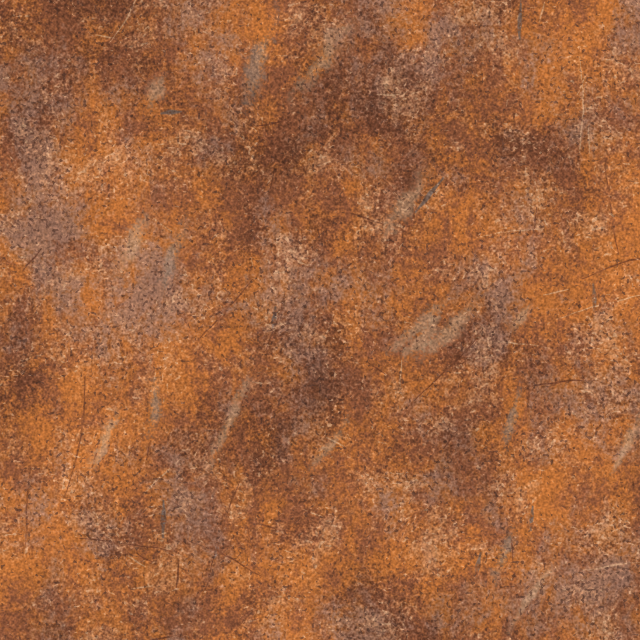
Reproduce this texture procedurally as a Shadertoy shader.

```glsl
// Weathered rusty sheet metal: orange and brown oxide mottling with grey wash,
// dark stains, pits, pale scuffs and thin scratches. Built from layered
// gradient noise, plus loops that scatter the scuffs and scratches.

vec2 hash2(vec2 p) {
    vec3 q = fract(p.xyx * vec3(0.1031, 0.1030, 0.0973));
    q += dot(q, q.yzx + 33.33);
    return fract((q.xx + q.yz) * q.zy);
}

float gradientDot(vec2 cell, vec2 offset) {
    float angle = 6.2832 * hash2(cell).x;
    return dot(vec2(cos(angle), sin(angle)), offset);
}

float gradientNoise(vec2 p) {
    vec2 i = floor(p), f = p - i;
    vec2 u = f * f * f * (f * (f * 6.0 - 15.0) + 10.0);
    vec2 e = vec2(1.0, 0.0);
    float low = mix(gradientDot(i, f), gradientDot(i + e, f - e), u.x);
    float high = mix(gradientDot(i + e.yx, f - e.yx), gradientDot(i + 1.0, f - 1.0), u.x);
    return 1.4 * mix(low, high, u.y);
}

float fbm(vec2 p, int octaves, float gain) {
    float sum = 0.0, amp = 0.6;
    for (int i = 0; i < octaves; i++) {
        sum += amp * gradientNoise(p);
        p = mat2(1.6, 1.2, -1.2, 1.6) * p + 17.3;
        amp *= gain;
    }
    return sum;
}

// Coordinates along and across a line through the centre
vec2 alongLine(vec2 p, vec2 centre, float angle) {
    vec2 d = p - centre;
    float c = cos(angle), s = sin(angle);
    return vec2(c * d.x + s * d.y, c * d.y - s * d.x);
}

void mainImage(out vec4 fragColor, in vec2 fragCoord) {
    vec2 uv = fragCoord / iResolution.y;
    float pixel = 1.0 / iResolution.y;

    // Shared noise fields, from broad to fine
    vec2 warp = vec2(fbm(uv * 7.0 + 3.1, 4, 0.55), fbm(uv * 7.0 + 41.7, 4, 0.55));
    vec2 p = uv + 0.025 * warp;
    float broad = fbm(p * vec2(3.6, 3.0) + 11.0, 3, 0.55);
    float mottle = fbm(p * vec2(17.0, 14.0) + 5.0, 5, 0.75);
    float blotch = fbm(p * vec2(8.0, 6.5) + 60.0, 6, 0.72);
    float grain = fbm(uv * 85.0, 2, 0.9);
    float speckle = fbm(uv * 150.0 + 8.0, 2, 1.0);
    float brushed = gradientNoise(p * vec2(120.0, 17.0)) + gradientNoise(p * vec2(18.0, 140.0) + 9.0);
    float fine = grain + speckle;

    // Brown to orange oxide
    float oxide = mottle + 0.9 * broad + 0.12 * brushed + 0.3 * fine;
    vec3 color = mix(vec3(0.54, 0.325, 0.22), vec3(0.69, 0.41, 0.205), smoothstep(-0.65, 0.7, oxide));

    // Grey-brown wash, in vertical and horizontal drifts
    float drift = gradientNoise(p * vec2(9.0, 2.5) + 30.0) + 0.6 * gradientNoise(p * vec2(3.0, 12.0) + 70.0);
    float wash = blotch + 0.5 * drift + 0.15 * brushed + 0.3 * fine;
    color = mix(color, vec3(0.56, 0.42, 0.36), 0.78 * smoothstep(-0.15, 0.75, wash));

    // Light worn bloom and dark stains
    float bloom = fbm(p * 10.0 + 90.0, 5, 0.75) + 0.35 * fine;
    color = mix(color, vec3(0.74, 0.53, 0.38), 0.6 * smoothstep(0.0, 0.85, bloom));
    float stain = fbm(p * vec2(9.0, 7.5) + 130.0, 6, 0.73) - 0.8 * broad - 0.3 * fine;
    color = mix(color, vec3(0.40, 0.235, 0.165), 0.62 * smoothstep(0.1, 0.9, stain));

    // Pale diagonal scuffs with ragged edges
    float ragged = 0.9 * mottle + 0.5 * fine + 0.25 * brushed;
    for (int i = 0; i < 18; i++) {
        vec2 a = hash2(vec2(float(i) + 0.5, 7.0)), b = hash2(vec2(float(i) + 0.5, 23.0));
        vec2 q = alongLine(p, a, mix(0.75, 1.45, b.x)) / vec2(0.02 + 0.04 * b.y, 0.005 + 0.008 * a.y);
        float scuff = smoothstep(0.6, -0.7, length(q) - 1.0 + ragged);
        vec3 tint = mix(vec3(0.74, 0.59, 0.46), vec3(0.57, 0.49, 0.43), step(0.65, b.x));
        color = mix(color, tint, 0.6 * scuff);
    }

    // Thin curved scratches: dark, pale or blue-grey
    for (int i = 0; i < 60; i++) {
        vec2 a = hash2(vec2(float(i) + 0.5, 51.0)), b = hash2(vec2(float(i) + 0.5, 77.0));
        vec2 c = hash2(vec2(float(i) + 0.5, 93.0));
        float angle = c.x < 0.65 ? mix(0.8, 1.75, b.x) : mix(-0.6, 0.25, b.x);
        vec2 q = alongLine(uv + 0.008 * warp, a, angle);
        float reach = 0.015 + 0.085 * b.y * b.y;
        q.y += (c.x - 0.5) * 3.0 * q.x * q.x;
        float width = c.y > 0.85 ? 0.0035 : 0.0013;
        width *= 1.0 - 0.6 * smoothstep(0.0, reach, abs(q.x));
        float d = length(vec2(max(abs(q.x) - reach, 0.0), q.y)) - width;
        float broken = smoothstep(-0.6, 0.25, mottle + 0.6 * fine);
        vec3 tint = c.y > 0.85 ? vec3(0.38, 0.34, 0.33)
                  : c.y > 0.4 ? vec3(0.34, 0.19, 0.14) : vec3(0.78, 0.62, 0.48);
        color = mix(color, tint, 0.75 * broken * smoothstep(pixel, -pixel, d));
    }

    // Dark pits and tiny pale chips
    float pits = gradientNoise(uv * 185.0 + 15.0) + 0.6 * gradientNoise(uv * 95.0) + 0.35 * blotch;
    color = mix(color, vec3(0.33, 0.22, 0.18), 0.6 * smoothstep(0.35, 0.85, pits));
    float chips = gradientNoise(p * vec2(130.0, 170.0) + 44.0) + 0.5 * bloom;
    color = mix(color, vec3(0.78, 0.61, 0.47), 0.6 * smoothstep(0.45, 0.9, chips));

    // Overall grain and broad light and dark areas
    float grit = gradientNoise(uv * 215.0 + 27.0);
    color *= 1.01 + 0.1 * grain + 0.2 * speckle + 0.16 * grit + 0.03 * brushed + 0.19 * broad;

    fragColor = vec4(clamp(color, 0.0, 1.0), 1.0);
}
```
